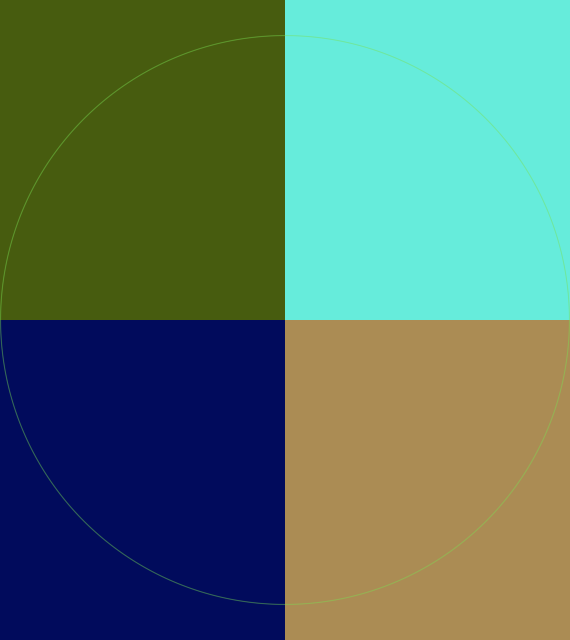
Reproduce this background procedurally as a Shadertoy shader.

```glsl
// Four flat colour quadrants meeting at the centre, under a faint green ring
// that spans the canvas width. Edges are blended by signed distance, and the
// ring is a thin band around a circle's distance function.

// Coverage of the positive side of an edge, softened over one pixel
float edgeCoverage(float dist, float pixel) {
    return smoothstep(-0.5 * pixel, 0.5 * pixel, dist);
}

void mainImage(out vec4 fragColor, in vec2 fragCoord) {
    // Centred coordinates, with the canvas width as one unit
    vec2 p = (fragCoord - 0.5 * iResolution.xy) / iResolution.x;
    float pixel = 1.0 / iResolution.x;

    // Quadrants
    float right = edgeCoverage(p.x, pixel);
    float top = edgeCoverage(p.y, pixel);
    vec3 lower = mix(vec3(0.005, 0.045, 0.36), vec3(0.67, 0.55, 0.33), right);
    vec3 upper = mix(vec3(0.28, 0.36, 0.06), vec3(0.40, 0.925, 0.86), right);
    vec3 color = mix(lower, upper, top);

    // Thin translucent ring
    float ringDistance = abs(length(p) - 0.499) - 0.0008;
    float ring = 1.0 - smoothstep(-0.5 * pixel, 0.7 * pixel, ringDistance);
    color = mix(color, vec3(0.47, 0.88, 0.32), 0.42 * ring);

    fragColor = vec4(color, 1.0);
}
```
